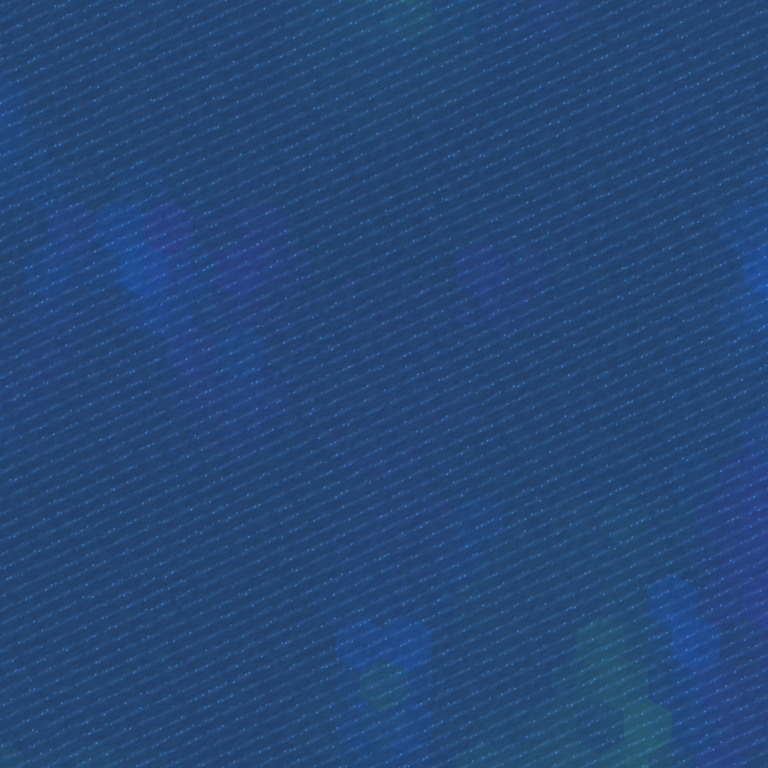
A WebGL 1 fragment shader for this background:

```glsl
precision highp float;

// Deep blue woven backdrop: slanted, nearly continuous threads with small
// bright specks, tinted by sparse clusters of faint hexagons. Small and large
// hexagon lattices read their tints from value noise and a per-cell hash.

uniform vec2 u_resolution;

const vec3 BASE = vec3(0.137, 0.265, 0.432);
const vec3 BLUE_TINT = vec3(-0.008, 0.040, 0.170);
const vec3 TEAL_TINT = vec3(0.025, 0.105, 0.015);
const vec3 VIOLET_TINT = vec3(0.040, -0.005, 0.125);
const vec3 THREAD_LIGHT = vec3(0.026, 0.050, 0.074);
const vec3 SPECK_LIGHT = vec3(0.105, 0.200, 0.290);
const vec3 GRAIN_LIGHT = vec3(0.016, 0.030, 0.040);

const float SMALL_HEXES = 16.0;   // hexagons across the canvas
const float LARGE_HEXES = 4.0;
const float LARGE_STRENGTH = 0.20;
const float SMALL_STRENGTH = 0.62;
const float CLUSTER_FREQ = 5.5;   // size of the tinted groups
const float TRAIL_STEP = 0.048;   // downward shift of the faded copy
const float TRAIL_FADE = 0.40;
const float EDGE_BLUR = 0.0008;
const float ROW_SLOPE = 0.46;
const float ROWS = 56.0;
const float DASHES = 32.0;
const float ROW_SHIFT = 0.30;
const float SPECK_RADIUS = 0.0010;
const float GRAIN_FREQ = 150.0;

float hash(vec2 p) {
  return fract(sin(dot(p, vec2(127.1, 311.7))) * 43758.55);
}

float valueNoise(vec2 p) {
  vec2 cell = floor(p);
  vec2 f = fract(p);
  f = f * f * (3.0 - 2.0 * f);
  float low = mix(hash(cell), hash(cell + vec2(1.0, 0.0)), f.x);
  float high = mix(hash(cell + vec2(0.0, 1.0)), hash(cell + 1.0), f.x);
  return mix(low, high, f.y);
}

// Centre of the upright hexagon of unit width that holds q.
vec2 hexCentre(vec2 q) {
  vec2 pitch = vec2(1.0, sqrt(3.0));
  vec2 a = floor(q / pitch + 0.5) * pitch;
  vec2 b = (floor(q / pitch) + 0.5) * pitch;
  return dot(q - a, q - a) < dot(q - b, q - b) ? a : b;
}

vec3 hexTint(vec2 p, float count) {
  vec2 centre = hexCentre(p * count);
  vec2 place = centre / count * CLUSTER_FREQ;
  float cluster = smoothstep(0.50, 0.90, valueNoise(place + 7.3));
  float pick = hash(centre + 2.7);
  float strength = cluster * (0.15 + 0.85 * pick * pick);
  float hue = valueNoise(place * 0.8 + 31.6) + 0.20 * (hash(centre + 9.1) - 0.5);
  vec3 tint = mix(TEAL_TINT, BLUE_TINT, smoothstep(0.36, 0.46, hue));
  return strength * mix(tint, VIOLET_TINT, smoothstep(0.60, 0.70, hue));
}

// Small hexagons with one faded copy below, over a faint large lattice.
vec3 layeredTint(vec2 p) {
  vec3 small = hexTint(p, SMALL_HEXES);
  small += TRAIL_FADE * hexTint(p + vec2(0.0, TRAIL_STEP), SMALL_HEXES);
  return SMALL_STRENGTH * small + LARGE_STRENGTH * hexTint(p + 0.13, LARGE_HEXES);
}

vec3 smoothTint(vec2 p) {
  vec3 sum = vec3(0.0);
  for (int i = 0; i < 4; i++) {
    float angle = 0.4 + 1.5708 * float(i);
    sum += layeredTint(p + EDGE_BLUR * vec2(cos(angle), sin(angle)));
  }
  return 0.25 * sum;
}

// Slanted tiles, each holding a stretch of thread and a few specks.
vec3 weave(vec2 p, float pixel) {
  float across = (p.y - ROW_SLOPE * p.x) * ROWS;
  float row = floor(across);
  float along = p.x * DASHES + ROW_SHIFT * row;
  vec2 tile = vec2(floor(along), row);
  vec2 f = vec2(fract(along), fract(across));

  float offset = (f.y - 0.5) / 0.15;
  float swell = 0.40 + 0.60 * sin(3.14159 * f.x);
  float thread = exp(-offset * offset) * swell;

  float specks = 0.0;
  for (int i = 0; i < 4; i++) {
    float k = float(i);
    vec2 jitter = vec2(hash(tile + 3.1 * k + 1.7), hash(tile + 5.3 * k + 4.9)) - 0.5;
    vec2 spot = vec2(0.17 + 0.22 * k, 0.52) + jitter * vec2(0.14, 0.36);
    float d = length((f - spot) / vec2(DASHES, ROWS));
    float glow = 1.0 - smoothstep(0.0, SPECK_RADIUS + pixel, d);
    float bright = hash(tile + 8.7 * k + 0.3);
    specks += glow * (0.15 + 0.90 * bright * bright);
  }

  // Fine fibres stretched along the threads.
  vec2 fibre = vec2(p.x, 2.2 * (p.y - ROW_SLOPE * p.x)) * GRAIN_FREQ;
  float grain = valueNoise(fibre) - 0.5;
  return thread * THREAD_LIGHT + specks * SPECK_LIGHT + grain * GRAIN_LIGHT;
}

void main() {
  float pixel = 1.0 / min(u_resolution.x, u_resolution.y);
  vec2 p = gl_FragCoord.xy * pixel;
  float shade = 0.985 + 0.03 * valueNoise(p * 3.0 + 12.0);
  vec3 colour = BASE * shade + smoothTint(p) + weave(p, pixel);
  gl_FragColor = vec4(clamp(colour, 0.0, 1.0), 1.0);
}
```
